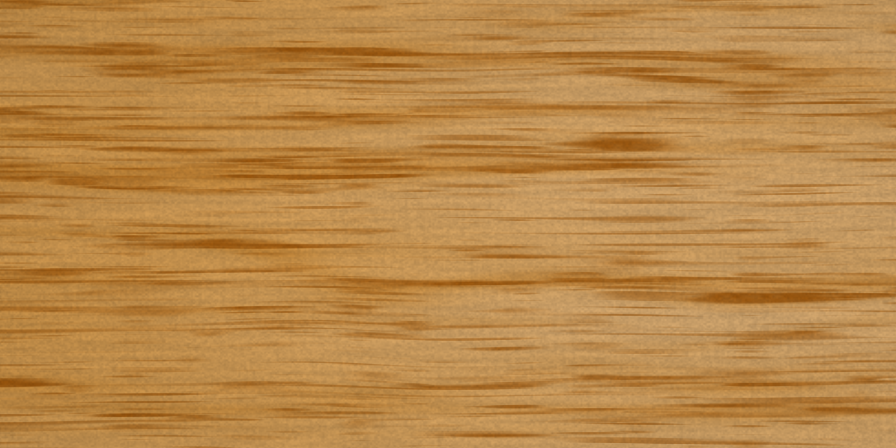
Give the GLSL for this texture, as a WebGL 2 fragment shader.

```glsl
#version 300 es
precision highp float;

#define TAN vec3(0.765, 0.605, 0.400)
#define HONEY vec3(0.745, 0.530, 0.245)
#define AMBER vec3(0.690, 0.450, 0.150)
#define PORE vec3(0.550, 0.290, 0.020)
#define STREAK_ROWS 84.0
#define STREAK_SOFTNESS 0.34
#define HAIRLINE_ROWS 118.0
#define HAIRLINE_STRENGTH 0.50
#define FIBRE_CONTRAST 0.08
#define GRAIN_CONTRAST 0.15

uniform vec2 u_resolution;
out vec4 fragColor;

float hash(vec2 p) {
    return fract(sin(dot(p, vec2(127.1, 311.7))) * 43758.5453);
}

float noise(vec2 p) {
    vec2 cell = floor(p);
    vec2 f = fract(p);
    f = f * f * (3.0 - 2.0 * f);
    float low = mix(hash(cell), hash(cell + vec2(1.0, 0.0)), f.x);
    float high = mix(hash(cell + vec2(0.0, 1.0)), hash(cell + vec2(1.0, 1.0)), f.x);
    return mix(low, high, f.y);
}

// Soft stripe of given half width around a centre line
float stripe(float y, float centre, float width) {
    float d = (y - centre) / width;
    return exp(-d * d);
}

// How crowded the dark pores are, from 0 to 1
float poreDensity(vec2 p) {
    float wander = 0.020 * (noise(vec2(p.x * 2.5, p.y * 5.0)) - 0.5);
    float y = p.y + wander;
    float bands = 0.55 * noise(vec2(p.x * 1.2 + 4.0, y * 17.0))
                + 0.45 * noise(vec2(p.x * 2.4, y * 36.0 + 7.0));
    float density = 0.08 + smoothstep(0.35, 0.90, bands) * 0.65;

    // Calm heartwood in the middle, busier grain at the upper left
    density *= 1.0 - 0.75 * stripe(p.y, 0.50, 0.09) * smoothstep(0.5, 0.9, p.x);
    density += 0.18 * smoothstep(0.60, 0.95, p.y) * smoothstep(1.7, 0.0, p.x);

    // Long growth rings, one of them stepping down
    float ring = mix(0.475, 0.370, smoothstep(0.40, 0.88, p.x));
    float slope = stripe(p.x, 0.66, 0.20);
    density += 0.50 * stripe(y, ring, 0.018 + 0.020 * slope);
    density += 0.55 * stripe(y, 0.618, 0.017) * smoothstep(2.1, 1.0, p.x);
    density += 0.45 * stripe(y, 0.375, 0.026) * smoothstep(0.5, 0.3, p.x);
    density += 0.42 * stripe(y, 0.23 + 0.06 * smoothstep(1.5, 2.0, p.x), 0.020)
             * smoothstep(0.7, 1.7, p.x);
    return clamp(density, 0.0, 1.0);
}

// Tapered horizontal streaks in three sizes
float streaks(vec2 p, float density) {
    float threshold = mix(0.80, 0.42, density);
    float dark = 0.0;
    for (int i = 0; i < 3; i++) {
        float k = float(i);
        vec2 q = p * vec2(3.6 + 2.2 * k, STREAK_ROWS * (1.0 + 0.28 * k));
        float n = noise(q + vec2(17.3, 41.9) * k);
        float layer = smoothstep(threshold, threshold + STREAK_SOFTNESS, n);
        dark = max(dark, layer * (1.0 - 0.15 * k));
    }
    return dark;
}

void main() {
    vec2 p = gl_FragCoord.xy / u_resolution.y;
    float across = gl_FragCoord.x / u_resolution.x;
    float density = poreDensity(p);

    // Slight waviness of the fibres
    vec2 q = p;
    q.y += 0.012 * (noise(vec2(p.x * 3.0, p.y * 6.0 + 20.0)) - 0.5);

    // Ground colour: warm at the left and inside the rings, pale at the right
    float broad = noise(vec2(p.x * 1.2, p.y * 7.0 + 3.0)) - 0.5;
    float warmth = 0.70 - 0.58 * smoothstep(0.0, 0.75, across) + 0.30 * broad + 0.25 * density;
    vec3 colour = mix(TAN, HONEY, clamp(warmth, 0.0, 1.0));
    colour = mix(colour, AMBER, 0.42 * smoothstep(0.25, 0.95, density));
    colour *= 1.0 + FIBRE_CONTRAST * (noise(q * vec2(6.0, 105.0) + 9.0) - 0.5);

    // Faint hairlines, then dark pores split by pale fibres
    float hair = smoothstep(0.70, 0.96, noise(q * vec2(2.8, HAIRLINE_ROWS) + 60.0));
    colour = mix(colour, PORE, HAIRLINE_STRENGTH * hair);
    float split = smoothstep(0.12, 0.72, noise(q * vec2(7.0, 128.0) + 83.0));
    float broken = 0.75 + 0.25 * noise(q * vec2(45.0, 120.0));
    colour = mix(colour, PORE, 0.92 * broken * mix(0.30, 1.0, split) * streaks(q, density));

    // Fine surface grain and light falloff
    float grain = 0.55 * noise(p * vec2(150.0, 210.0)) + 0.45 * noise(p * 245.0 + 31.0);
    colour *= 1.0 + GRAIN_CONTRAST * (grain - 0.5);
    vec2 edge = vec2(across, p.y) - vec2(0.60, 0.50);
    colour *= 1.025 - 0.12 * dot(edge, edge);

    fragColor = vec4(clamp(colour, 0.0, 1.0), 1.0);
}
```
